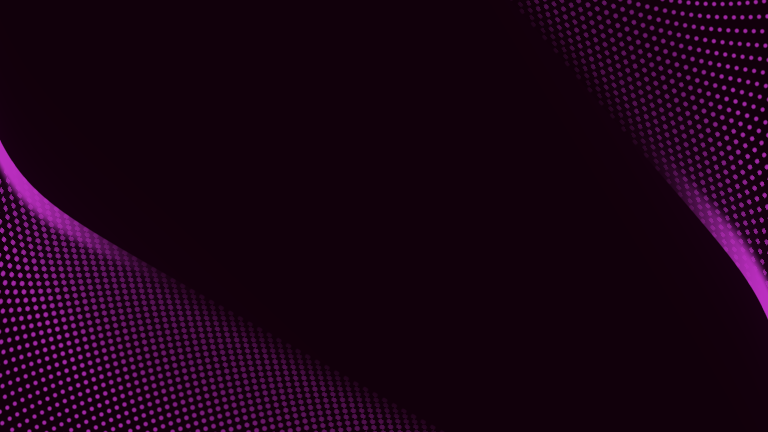
Reproduce this background procedurally as a Shadertoy shader.

```glsl
// Two halftone waves sweep in from opposite sides of a near-black plum field.
// Each wave is a sheared dot lattice hung below a curved crest, with rows that
// crowd together at the crest and a glowing ribbon where it meets the side.
#define COLUMN_GAP 0.0195
#define COLUMN_TILT 0.22
#define ROW_GAP 0.0095
#define ROW_GROWTH 0.020
#define CREST_DOT 0.0062
#define DEEP_DOT 0.0047
#define DOT_SOFTNESS 0.0024
#define RIBBON_WIDTH 0.064
#define CURL_DEPTH 0.30

const vec3 BACKDROP = vec3(0.067, 0.0, 0.042);
const vec3 HAZE = vec3(0.30, 0.05, 0.32);
const vec3 VIOLET = vec3(0.73, 0.18, 0.75);

// Crest parameters: height at the side, slope, extra curl, curl width.
const vec4 LEFT_CREST = vec4(0.582, -0.565, 0.094, 0.065);
const vec4 RIGHT_CREST = vec4(0.691, -1.157, 0.049, 0.040);

// Coverage of the dot lattice; rows follow the slope, columns lean.
float dotLattice(vec2 p, float depth, float slope, float stretch, float pixel) {
    float below = max(depth, 0.0);
    float gap = ROW_GAP * sqrt(stretch);
    float row = log(1.0 + below * ROW_GROWTH / gap) / ROW_GROWTH;
    float rowSize = gap + ROW_GROWTH * below;
    float column = (p.x + COLUMN_TILT * p.y) / COLUMN_GAP;

    // Undo the shear so that the dots stay round.
    float across = (fract(column) - 0.5) * COLUMN_GAP;
    float down = (fract(row) - 0.5) * rowSize;
    float dx = (across + COLUMN_TILT * down) / (1.0 + COLUMN_TILT * slope);
    float dy = slope * dx - down;
    float radius = mix(CREST_DOT, DEEP_DOT, smoothstep(0.05, 0.5, below));
    float edge = length(vec2(dx, dy)) - radius;
    float soft = max(pixel, DOT_SOFTNESS);
    return 1.0 - smoothstep(-soft, soft, edge);
}

vec3 paintWave(vec3 color, vec2 p, vec4 crest, float reach, float pixel) {
    float curl = crest.z * exp(-p.x / crest.w);
    float curlSlope = curl / crest.w;
    float depth = crest.x + crest.y * p.x + curl - p.y;
    float slope = crest.y - curlSlope;
    float stretch = sqrt(1.0 + crest.y * crest.y);
    float distanceIn = depth / stretch;
    float inside = smoothstep(-pixel, pixel, depth / sqrt(1.0 + slope * slope));
    float nearSide = exp(-pow(p.x / reach, 2.0));

    // Soft spill beyond the crest and haze under it.
    float spill = exp(-abs(distanceIn) / 0.08) * exp(-p.x / 0.25);
    color += vec3(0.035, 0.002, 0.04) * spill * (1.0 - inside);
    float haze = exp(-max(distanceIn, 0.0) / 0.08) * exp(-pow(p.x / (2.0 * reach), 2.0));
    float feather = smoothstep(0.0, 0.06, distanceIn + 0.06 * nearSide);
    color = mix(color, HAZE, 0.42 * haze * inside * feather);

    // Rows straighten with depth as the curl dies away.
    float curlLeft = exp(-max(depth, 0.0) / CURL_DEPTH);
    float rowDepth = depth - curl * (1.0 - curlLeft);
    float rowSlope = crest.y - curlSlope * curlLeft;

    // Dots brighten with depth and toward the ribbon.
    float strength = mix(0.32, 0.82, smoothstep(0.02, 0.42, distanceIn));
    strength = min(strength + 0.30 * nearSide, 0.85) * mix(0.3, 1.0, feather);
    float dots = dotLattice(p, rowDepth, rowSlope, stretch, pixel);
    color = mix(color, VIOLET, dots * strength * inside);

    // Solid ribbon, thinning and fading away from the side.
    float thickness = RIBBON_WIDTH * max(1.0 - 1.6 * p.x, 0.1);
    float ribbon = 1.0 - smoothstep(0.55 * thickness, 1.15 * thickness, distanceIn);
    return mix(color, VIOLET, ribbon * nearSide * inside);
}

void mainImage(out vec4 fragColor, in vec2 fragCoord) {
    vec2 p = fragCoord / iResolution.y;
    vec2 corner = vec2(iResolution.x / iResolution.y, 1.0);
    float pixel = 0.8 / iResolution.y;

    vec3 color = paintWave(BACKDROP, p, LEFT_CREST, 0.22, pixel);
    // The second wave is turned half a revolution about the canvas centre.
    color = paintWave(color, corner - p, RIGHT_CREST, 0.15, pixel);
    fragColor = vec4(color, 1.0);
}
```
